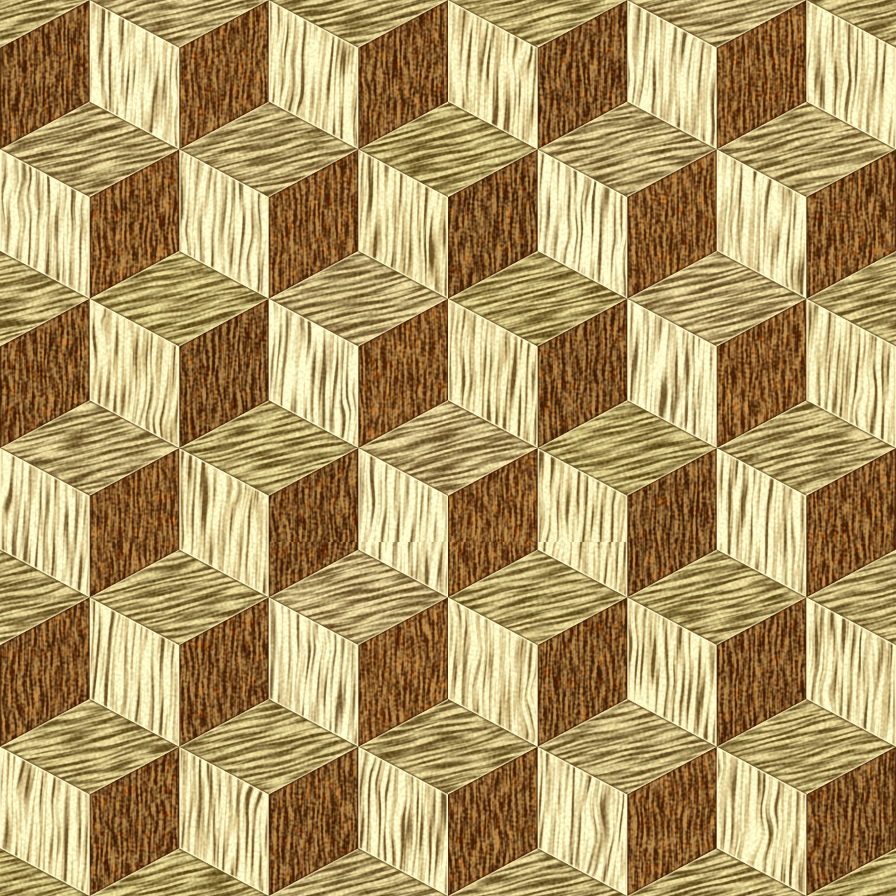
A three.js fragment shader for this pattern:

```glsl
// Tumbling-block wood parquet: five columns and six staggered rows of inlaid cubes.
varying vec2 vUv;

vec2 hash2(vec2 p) {
  vec3 a = fract(p.xyx * vec3(0.1031, 0.1030, 0.0973));
  a += dot(a, a.yzx + 33.33);
  return fract((a.xx + a.yz) * a.zy);
}

float corner(vec2 cell, vec2 offset, vec2 f) {
  return dot(hash2(cell + offset) * 2.0 - 1.0, f - offset);
}

float gradientNoise(vec2 p) {
  vec2 i = floor(p), f = fract(p);
  vec2 w = f * f * f * (f * (f * 6.0 - 15.0) + 10.0);
  return 1.6 * mix(
    mix(corner(i, vec2(0, 0), f), corner(i, vec2(1, 0), f), w.x),
    mix(corner(i, vec2(0, 1), f), corner(i, vec2(1, 1), f), w.x), w.y);
}

// Streaks along q.y: irregular growth lines crossed with fibre noise.
float grain(vec2 q, vec2 density, float wave) {
  q.x += wave * gradientNoise(q * vec2(4.0, 3.0));
  float lines = sin(q.x * density.x * 3.3 + 5.0 * gradientNoise(q * density * vec2(0.3, 0.8)));
  return 0.38 * lines + 0.6 * gradientNoise(q * density)
    + 0.8 * gradientNoise(q * density * vec2(1.7, 2.0) + 17.0);
}

vec3 parquet(vec2 uv) {
  // Row units, y downward; a cube is 1.2 wide and its top is 0.64 high.
  vec2 p = vec2(uv.x * 5.0, (1.0 - uv.y) * 6.0);
  float row = floor(p.y);
  float u = fract(p.x + 0.5 + 0.5 * row) - 0.5;
  if (p.y > row + 1.0 - 0.64 * abs(u)) {
    row += 1.0;
    u = fract(p.x + 0.5 + 0.5 * row) - 0.5;
  }
  float d = abs(u) * 2.0;
  float v = p.y - row;
  float column = mod(floor(p.x + 0.5 + 0.5 * row), 5.0);
  vec2 seed = hash2(vec2(column, row) + 3.7);
  float tone = seed.x - 0.5;
  vec2 q = vec2(u * 1.2, v) + seed * 40.0;
  float speckle = gradientNoise(mat2(38.0, 27.0, -27.0, 38.0) * q);

  float rim = 0.32 * (1.0 - d);
  vec3 wood;
  if (v < rim) {
    // Olive top: slanting grain, light rim beside brown, dark rim beside cream.
    float g = grain(vec2(q.y + 0.24 * q.x, q.x), vec2(36.0, 2.6), 0.01);
    wood = mix(vec3(0.40, 0.31, 0.13), vec3(0.92, 0.86, 0.61), smoothstep(-0.75, 0.65, g));
    wood += tone * vec3(0.04, 0.02, 0.06) + 0.12 * speckle;
    float edge = 1.0 - smoothstep(0.003, 0.016, (rim - abs(v)) * 0.88);
    wood = mix(wood, u * v > 0.0 ? vec3(0.97, 0.92, 0.70) : vec3(0.42, 0.33, 0.15), edge * 0.75);
  } else {
    float side = min(d, 1.0 - d) * 0.6;
    float slant = min(v - rim, 1.0 - 0.32 * d - v) * 0.88;
    float edge = 1.0 - smoothstep(0.003, 0.016, min(side, slant));
    // Faint splice in the middle columns that shifts the grain.
    q.x += 0.012 * step(3.63, p.y) * step(1.5, p.x) * step(p.x, 3.5);
    if (u < 0.0) {
      // Cream left face: narrow upright streaks with small patches of wavy figure.
      float figure = smoothstep(0.1, 0.5, gradientNoise(q * vec2(4.0, 1.5) + 9.0));
      float g = grain(q + vec2(0.05 * q.y, 0.0), vec2(31.0, 1.6), 0.01 + 0.04 * figure);
      wood = mix(vec3(0.44, 0.34, 0.17), vec3(0.87, 0.79, 0.56), smoothstep(-0.85, -0.15, g));
      wood = mix(wood, vec3(1.0, 0.98, 0.79), smoothstep(-0.2, 0.3, g));
      wood += tone * vec3(0.02, 0.03, 0.05) + 0.10 * speckle;
      wood = mix(wood, vec3(1.0, 0.98, 0.80), edge * 0.85);
    } else {
      // Brown right face: fine short fibres with orange flecks.
      float g = grain(q, vec2(42.0, 5.0), 0.01) + 0.7 * speckle;
      wood = mix(vec3(0.25, 0.11, 0.01), vec3(0.73, 0.56, 0.31), smoothstep(-0.95, 1.0, g));
      float fleck = gradientNoise(q * vec2(36.0, 13.0) + 31.0);
      wood += vec3(0.09, 0.0, -0.05) * smoothstep(0.1, 0.6, fleck);
      wood += tone * vec3(0.05, 0.03, 0.01);
      wood = mix(wood, vec3(0.24, 0.11, 0.02), edge * 0.65);
    }
  }
  return clamp(wood, 0.0, 1.0);
}

void main() {
  // Nine samples per pixel smooth the joints and fibres.
  vec2 pixel = fwidth(vUv);
  vec3 color = vec3(0.0);
  for (int i = 0; i < 9; i++) {
    vec2 tap = vec2(mod(float(i), 3.0), floor(float(i) / 3.0)) - 1.0;
    color += parquet(vUv + tap * pixel / 3.0);
  }
  gl_FragColor = vec4(color / 9.0, 1.0);
}
```
